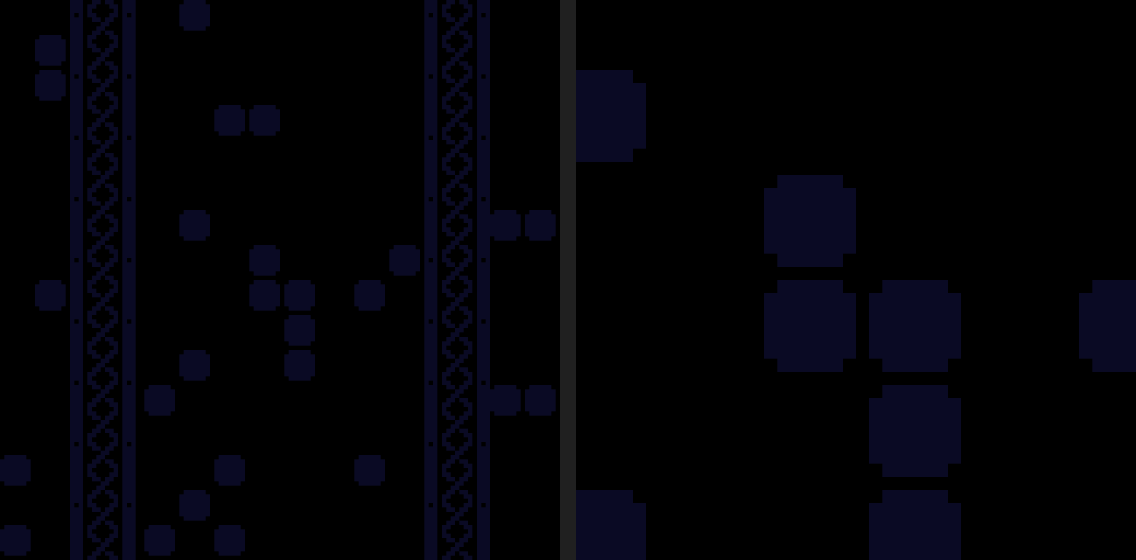
Left, the full canvas; right, a detail of the centre.
Give the GLSL for this pattern, as a Shadertoy shader.

```glsl
// Navy blocky braided bands with rivets, and scattered rounded dots on black.

// Integer hash of a grid slot, from 0 to 1
float hash(ivec2 slot) {
    uint h = uint(slot.x) * 1597334677u ^ uint(slot.y) * 3812015801u;
    h = (h ^ (h >> 16)) * 2246822519u;
    h = (h ^ (h >> 13)) * 3266489917u;
    h ^= h >> 16;
    return float(h >> 8) / 16777216.0;
}

// Two bars with rivet holes and a braid between them; x is measured from the band axis
bool band(float x, float row) {
    float ax = abs(x);
    bool hole = ax == 6.0 && mod(row, 14.0) == 3.0;
    bool bar = ax >= 5.0 && ax <= 7.0 && !hole;

    // Diamond links, where only the front strand passes each crossing
    float d = mod(row + 1.0, 7.0) - 3.0;
    float reach = ax + abs(d);
    bool link = ax <= 3.0 && reach >= 3.0 && reach <= 4.0;
    bool front = abs(d) < 3.0 || x * d >= 0.0;
    return bar || (link && front);
}

// Sparse seven-block dots with clipped corners, in slots of eight blocks
bool dots(vec2 block) {
    // The field between the bands sits one block to the right
    block.x -= step(31.0, block.x) - step(112.0, block.x);
    vec2 slot = floor(block / 8.0);
    vec2 q = abs(block - slot * 8.0 - 3.0);
    bool open = mod(slot.x - 2.0, 10.0) >= 2.0;
    bool disc = max(q.x, q.y) <= 3.0 && q.x + q.y < 6.0;
    return open && disc && hash(ivec2(slot) + 7) < 0.105;
}

// Coverage at one point, on 128 blocks counted from the top left
float ink(vec2 uv) {
    vec2 block = floor(vec2(uv.x, 1.0 - uv.y) * 128.0);
    float x = mod(block.x - 16.0, 81.0) - 7.0;
    return band(x, block.y) || dots(block) ? 1.0 : 0.0;
}

void mainImage(out vec4 fragColor, in vec2 fragCoord) {
    // Average a 3 by 3 set of samples to smooth block edges
    float cover = 0.0;
    for (int j = -1; j <= 1; j++)
        for (int i = -1; i <= 1; i++)
            cover += ink((fragCoord + vec2(i, j) / 3.0) / iResolution.xy) / 9.0;

    fragColor = vec4(vec3(0.04, 0.04, 0.14) * cover, 1.0);
}
```
